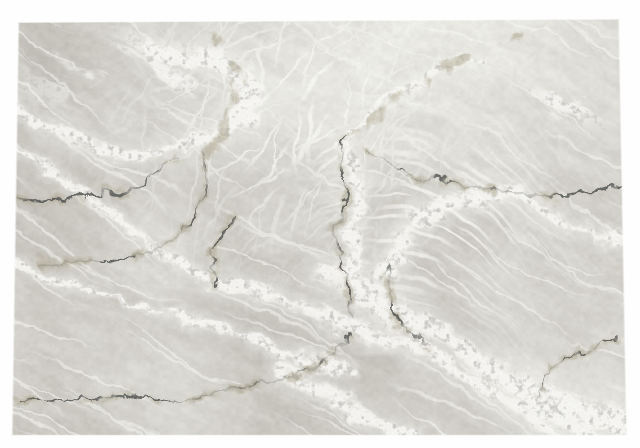
Give the GLSL for this texture, as a WebGL 1 fragment shader.

```glsl
precision highp float;
uniform vec2 u_resolution;

float hash(vec2 p) {
  return fract(sin(dot(p, vec2(127.1, 311.7))) * 43758.5453);
}

float noise(vec2 p) {
  vec2 i = floor(p), f = fract(p);
  f = f * f * (3. - 2. * f);
  return mix(mix(hash(i), hash(i + vec2(1, 0)), f.x),
             mix(hash(i + vec2(0, 1)), hash(i + 1.), f.x), f.y);
}

float fbm(vec2 p) {
  float sum = 0., amp = .5;
  for (int i = 0; i < 5; i++) {
    sum += amp * noise(p);
    p = mat2(1.6, 1.2, -1.2, 1.6) * p + 7.3;
    amp *= .5;
  }
  return sum;
}

vec2 warp(vec2 p, float scale, float amount) {
  return p + amount * (vec2(fbm(p * scale), fbm(p * scale + 31.)) - .48);
}

vec2 rotate(vec2 p, float a) {
  return vec2(cos(a) * p.x + sin(a) * p.y, cos(a) * p.y - sin(a) * p.x);
}

float blob(vec2 p, vec2 center, vec2 radius) {
  vec2 d = (p - center) / radius;
  return exp(-dot(d, d));
}

float segment(vec2 p, vec2 a, vec2 b) {
  vec2 d = b - a;
  return length(p - a - d * clamp(dot(p - a, d) / dot(d, d), 0., 1.));
}

// Distance to a parabola from ends.xy to ends.zw through mid
float curve(vec2 p, vec4 ends, vec2 mid) {
  vec2 a = ends.xy, c = ends.zw, b = 2. * mid - .5 * (a + c), last = a;
  float d = 9.;
  for (int i = 1; i <= 10; i++) {
    float t = float(i) / 10.;
    vec2 next = mix(mix(a, b, t), mix(b, c, t), t);
    d = min(d, segment(p, last, next));
    last = next;
  }
  return d;
}

float band(float d, float width) {
  return 1. - smoothstep(.3 * width, width, d);
}

// Tapered hairlines, one at most in each cell of a turned grid
float streaks(vec2 p, float angle, vec2 cell, float width, float density) {
  vec2 q = rotate(p, angle) / cell;
  q.x += .7 * hash(vec2(floor(q.y), angle));
  vec2 id = floor(q), f = fract(q);
  float offset = .3 + .4 * hash(id + 3.1);
  float taper = smoothstep(0., .4, f.x) * smoothstep(1., .6, f.x);
  float w = width * (.4 + 1.2 * hash(id + 5.3)) + .7 / u_resolution.y;
  return band(abs(f.y - offset) * cell.y, w) * taper * step(hash(id), density);
}

// Distance to the white veins, relative to their widths
float whiteVeins(vec2 p) {
  float d = curve(p, vec4(.02, .76, .56, .75), vec2(.32, .67)) / .019;
  d = min(d, curve(p, vec4(.34, .90, .55, .75), vec2(.53, .86)) / .027);
  d = min(d, curve(p, vec4(.02, .67, .49, .38), vec2(.23, .54)) / .012);
  d = min(d, curve(p, vec4(.49, .38, 1.22, .05), vec2(.80, .25)) / .021);
  d = min(d, curve(p, vec4(.03, .41, .78, .16), vec2(.42, .28)) / .012);
  d = min(d, curve(p, vec4(.62, .17, .92, .02), vec2(.76, .10)) / .017);
  d = min(d, curve(p, vec4(.77, .39, 1.42, .05), vec2(1.0, .21)) / .042);
  d = min(d, curve(p, vec4(.85, .38, 1.16, .57), vec2(.99, .51)) / .028);
  d = min(d, curve(p, vec4(1.14, .57, 1.42, .47), vec2(1.25, .53)) / .019);
  d = min(d, curve(p, vec4(.76, .69, .79, .37), vec2(.80, .56)) / .018);
  return min(d, curve(p, vec4(.77, .71, 1.06, .86), vec2(.90, .80)) / .011);
}

float darkCracks(vec2 p) {
  float d = curve(p, vec4(.02, .55, .40, .64), vec2(.22, .57));
  d = min(d, curve(p, vec4(.47, .66, .08, .42), vec2(.39, .48)));
  d = min(d, curve(p, vec4(.54, .53, .49, .37), vec2(.49, .45)));
  d = min(d, curve(p, vec4(.76, .70, .78, .28), vec2(.77, .48)));
  d = min(d, curve(p, vec4(.02, .11, .77, .24), vec2(.50, .13)));
  d = min(d, curve(p, vec4(.83, .67, 1.4, .61), vec2(1.08, .57)));
  d = min(d, curve(p, vec4(.86, .40, .95, .19), vec2(.88, .28)));
  return min(d, curve(p, vec4(1.2, .12, 1.41, .23), vec2(1.26, .20)));
}

void main() {
  vec2 uv = gl_FragCoord.xy / u_resolution, p = gl_FragCoord.xy / u_resolution.y;
  float px = 1. / u_resolution.y, grain = fbm(p * 100.);
  vec2 bent = warp(p, 4., .08), rough = warp(warp(bent, 13., .04), 45., .03);

  // Cloudy grey ground with diagonal grain
  vec2 along = rotate(bent, -.45);
  float shred = fbm(along * vec2(14, 50)) - .48;
  float tone = -.14 + 1.4 * fbm(bent * 2.2 + 4.) + .45 * shred;
  tone += .25 * blob(p, vec2(.15, .2), vec2(.25)) + .16 * blob(p, vec2(1.1, .78), vec2(.4));
  tone -= .42 * blob(p, vec2(.52, .43), vec2(.36, .22));
  vec3 color = mix(vec3(.75, .735, .71), vec3(.92, .92, .895), clamp(tone, 0., 1.));

  // Pale hairlines: long diagonals, steep scratches, curved ribs
  float upper = blob(p, vec2(.65, .76), vec2(.3, .27)), hair = 0.;
  vec2 ribs = bent + vec2(0, 1.3 * (bent.x - .9) * (bent.x - .9));
  vec2 wavy = mix(bent, rough, .5);
  for (int i = 0; i < 3; i++) {
    float k = float(i);
    hair = max(hair, .6 * streaks(wavy + .37 * k, -.38 - .13 * k, vec2(.4, .06), .0026, .4));
    hair = max(hair, upper * streaks(wavy + .23 * k, 1.4 - .45 * k, vec2(.19, .032), .003, .5));
  }
  hair = max(hair, blob(p, vec2(.98, .52), vec2(.22)) * streaks(ribs, -.22, vec2(.19, .025), .0055, .85));
  color = mix(color, vec3(.96, .96, .945), .9 * hair);

  // Ragged crystalline white veins and flecks
  float vein = whiteVeins(rough) / (.3 + 1.5 * fbm(p * 6. + 12.)) + 1.6 * shred;
  float fleck = smoothstep(.5, .64, fbm(along * vec2(9, 26) + 9.));
  fleck *= blob(p, vec2(.3, .83), vec2(.24, .1)) + blob(p, vec2(1.27, .77), vec2(.15, .06));
  color = mix(color, vec3(.93, .93, .91), .4 * band(vein, 2.4));
  vec3 crystal = vec3(.975, .973, .96) - .22 * smoothstep(.45, .8, grain);
  color = mix(color, crystal, .88 * max(band(vein, 1.15), fleck));

  // Ochre stains and broken dark cracks
  float crack = darkCracks(rough);
  float gold = curve(rough, vec4(.77, .70, 1.14, .92), vec2(.96, .82));
  gold = min(gold, curve(rough, vec4(.49, .94, .48, .66), vec2(.54, .84)));
  float stain = band(min(crack, gold), .015) * smoothstep(.35, .65, fbm(p * 32.));
  color = mix(color, vec3(.66, .63, .53), .5 * stain);
  float broken = smoothstep(.42, .6, fbm(p * 20. + 5.));
  color = mix(color, vec3(.3, .31, .3), (.2 + .6 * broken) * band(crack, .0014 + px));
  color += .06 * (grain - .48);

  // Slightly skewed slab on white
  vec2 low = vec2(mix(.019, .03, uv.y), .029);
  vec2 high = vec2(mix(.979, .966, uv.y), mix(.949, .957, uv.x));
  vec2 inside = min(uv - low, high - uv);
  float slab = smoothstep(-px, px, min(inside.x, inside.y));
  gl_FragColor = vec4(mix(vec3(.995), color, slab), 1.);
}
```
